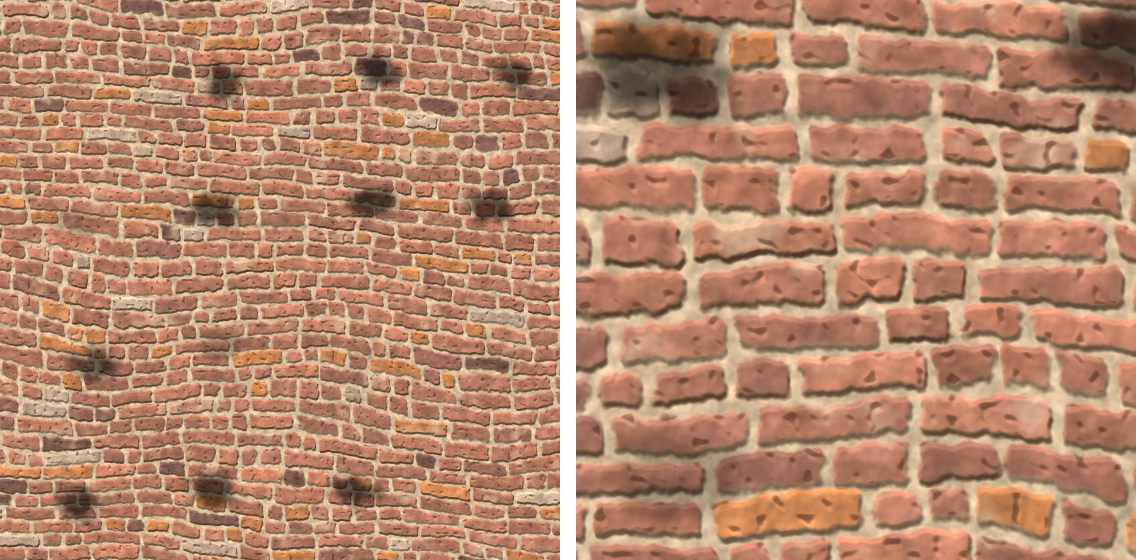
Left: the whole. Right: its middle third, enlarged.
Give the GLSL for this texture, as a Shadertoy shader.

```glsl
// Weathered brick wall: wavy courses of worn bricks, sandy mortar and soot stains.
const float ROWS = 36.0;            // courses up the canvas
const float COLS = 12.0;            // full bricks per course, some split in two
const float ASPECT = ROWS / COLS;   // brick length in course heights
const vec2 TO_SUN = vec2(-0.0014, 0.0034);
const vec3 MORTAR = vec3(0.90, 0.79, 0.65);
const vec3 RED    = vec3(0.75, 0.49, 0.38);
const vec3 ROSE   = vec3(0.65, 0.44, 0.37);
const vec3 ORANGE = vec3(0.78, 0.51, 0.32);
const vec3 PALE   = vec3(0.77, 0.66, 0.57);
const vec3 PLUM   = vec3(0.49, 0.35, 0.31);
const vec3 SHADOW = vec3(0.28, 0.18, 0.12);

struct Brick { float dist; vec2 id; };

float hash(vec2 p) {
    p = fract(p * vec2(0.1031, 0.1137) + 0.317);
    p += dot(p, p.yx + 33.33);
    return fract((p.x + p.y) * p.x);
}

vec2 gradient(vec2 cell) {
    float a = 6.2832 * hash(cell);
    return vec2(cos(a), sin(a));
}

float gradientNoise(vec2 p) {
    vec2 i = floor(p), f = p - i;
    vec2 u = f * f * f * (f * (f * 6.0 - 15.0) + 10.0);
    vec2 e = vec2(1.0, 0.0);
    float low  = mix(dot(gradient(i), f), dot(gradient(i + e), f - e), u.x);
    float high = mix(dot(gradient(i + e.yx), f - e.yx), dot(gradient(i + e.xx), f - e.xx), u.x);
    return mix(low, high, u.y);
}

float fbm(vec2 p) {
    float sum = 0.0, amp = 1.0;
    for (int i = 0; i < 3; i++) {
        sum += amp * gradientNoise(p);
        p = p * 2.03 + 17.7;
        amp *= 0.55;
    }
    return sum;
}

// Bends the straight courses so they lean, swell and narrow
vec2 bendCourses(vec2 uv) {
    vec2 q = uv * vec2(COLS, ROWS);
    q.y += 1.8 * uv.x + 1.8 * gradientNoise(uv * 2.6 + 3.0);
    q.y += 0.30 * gradientNoise(uv * vec2(13.0, 19.0));
    q.x += 0.10 * gradientNoise(uv * 17.0 + 8.0);
    return q;
}

// Uneven vertical joint number i of a course
float jointX(float i, float row) { return i + 0.34 * (hash(vec2(i, row)) - 0.5); }

float roundedBox(vec2 p, vec2 halfSize, float radius) {
    vec2 d = abs(p) - halfSize + radius;
    return length(max(d, 0.0)) + min(max(d.x, d.y), 0.0) - radius;
}

// Nearest brick: signed distance in course heights, and its identity
Brick layBrick(vec2 uv) {
    vec2 q = bendCourses(uv);
    float row = floor(q.y);
    float x = q.x + 0.5 * mod(row, 2.0) + 0.6 * hash(vec2(row, 71.0));
    float cell = floor(x);
    if (x < jointX(cell, row)) cell -= 1.0;
    else if (x > jointX(cell + 1.0, row)) cell += 1.0;
    float left = jointX(cell, row), right = jointX(cell + 1.0, row);
    vec2 id = vec2(cell, row);
    // Split some bricks into two short headers
    if (hash(id + 40.0) < 0.40) {
        float middle = mix(left, right, 0.40 + 0.2 * hash(id + 50.0));
        if (x < middle) right = middle;
        else { left = middle; id.x += 100.0; }
    }
    vec2 p = vec2((x - 0.5 * (left + right)) * ASPECT, fract(q.y) - 0.5);
    p.y += 0.07 * p.x * (hash(id + 5.0) - 0.5);
    vec2 halfSize = vec2(0.5 * (right - left) * ASPECT, 0.5) - 0.09;
    halfSize -= 0.08 * vec2(hash(id + 11.0), hash(id + 23.0));
    return Brick(roundedBox(p, halfSize, 0.13) + 0.14 * fbm(uv * 62.0), id);
}

float coverage(Brick b) { return 1.0 - smoothstep(-0.07, 0.07, b.dist); }

float pits(vec2 uv) { return smoothstep(0.24, 0.48, gradientNoise(uv * vec2(105.0, 135.0))); }

float surfaceHeight(vec2 uv, float body) {
    return body * (1.0 - 0.45 * pits(uv)) + 0.30 * fbm(uv * 85.0);
}

vec3 brickColor(vec2 id) {
    float kind = hash(id + 61.0);
    vec3 c = mix(RED, ROSE, hash(id + 83.0));
    c = mix(c, ORANGE, step(0.82, kind));
    c = mix(c, PALE, step(0.92, kind));
    c = mix(c, PLUM, step(0.96, kind));
    return c * (0.92 + 0.16 * hash(id + 97.0));
}

// Soft dark smudges scattered on a loose 4 by 4 grid
float soot(vec2 uv) {
    vec2 g = uv * 4.0, cell = floor(g);
    vec2 center = vec2(0.50, 0.36) + 0.2 * vec2(hash(cell + 3.0), hash(cell + 9.0));
    float ragged = length((g - cell - center) / vec2(0.21, 0.15)) + 0.45 * fbm(uv * 24.0);
    return (1.0 - smoothstep(0.3, 1.1, ragged)) * smoothstep(0.05, 0.5, hash(cell + 31.0));
}

void mainImage(out vec4 fragColor, in vec2 fragCoord) {
    vec2 uv = fragCoord / iResolution.y;
    Brick here = layBrick(uv), sunward = layBrick(uv + TO_SUN);
    float body = coverage(here), blocker = coverage(sunward);
    // Mottled bricks with smeared mortar
    vec3 brick = brickColor(here.id) * (1.0 + 0.22 * fbm(uv * 48.0 + 5.0));
    brick = mix(brick, MORTAR, 0.6 * smoothstep(0.15, 0.75, fbm(uv * 20.0 + 9.0)));
    vec3 color = mix(MORTAR * (0.95 + 0.2 * fbm(uv * 75.0)), brick, body);
    // Sunlit relief, shadows under proud bricks, pocks and soot
    float relief = surfaceHeight(uv, body) - surfaceHeight(uv + TO_SUN, blocker);
    color *= 1.0 + 0.30 * clamp(relief, -1.0, 0.7);
    float shade = blocker * (1.0 - body) * (0.25 + 0.65 * hash(sunward.id + 13.0));
    color = mix(color, SHADOW, max(shade, 0.4 * pits(uv) * body)) * (1.0 - 0.58 * soot(uv));
    fragColor = vec4(clamp(color, 0.0, 1.0), 1.0);
}
```
